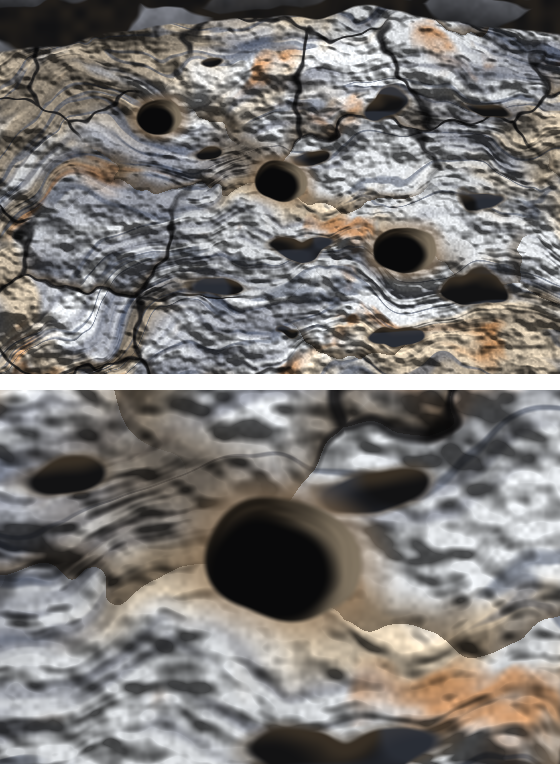
Top: the whole. Bottom: its middle third, enlarged.
Write a Shadertoy shader that draws this texture.

```glsl
// Water-worn banded gneiss: folded grey and tan strata over a broad dome of rock.
// Warped noise makes the strata, Voronoi cells the joints and ledges, and
// ellipses the potholes and the shallow dark pools; a slope term lights it all.

const vec3 BLACK = vec3(0.07, 0.07, 0.075);
const vec3 SLATE = vec3(0.25, 0.275, 0.33);
const vec3 GREY  = vec3(0.45, 0.46, 0.49);
const vec3 PALE  = vec3(0.69, 0.70, 0.71);
const vec3 TAN   = vec3(0.62, 0.56, 0.47);
const vec3 BROWN = vec3(0.33, 0.28, 0.22);
const vec3 RUST  = vec3(0.52, 0.34, 0.19);

float hash(vec2 p) {
    vec3 q = fract(vec3(p.xyx) * 0.1031);
    q += dot(q, q.yzx + 33.33);
    return fract((q.x + q.y) * q.z);
}

float noise(vec2 p) {
    vec2 i = floor(p), f = fract(p);
    f = f * f * (3.0 - 2.0 * f);
    return mix(mix(hash(i), hash(i + vec2(1, 0)), f.x),
               mix(hash(i + vec2(0, 1)), hash(i + vec2(1, 1)), f.x), f.y);
}

float fbm(vec2 p, int octaves) {
    float sum = 0.0, amp = 0.5, total = 0.0;
    for (int i = 0; i < octaves; i++) {
        sum += amp * noise(p);
        total += amp;
        amp *= 0.55;
        p = p * 2.03 + vec2(17.3, 9.1);
    }
    return sum / total;
}

vec2 warp(vec2 p, float scale, float amount) {
    return p + amount * (vec2(fbm(p * scale, 3), fbm(p * scale + 41.7, 3)) - 0.5);
}

// Folded layers: x runs along a layer, y across the stack
vec2 layerCoord(vec2 p) {
    vec2 q = warp(warp(p, 2.2, 0.42), 7.0, 0.07);
    float dx = q.x - 0.85;
    return vec2(q.x, q.y + 0.3 * dx * dx);
}

float strata(vec2 layer) {
    return 0.55 * fbm(layer * vec2(2.5, 17.0), 3) + 0.45 * fbm(layer * vec2(5.0, 62.0) + 8.0, 2);
}

float relief(vec2 p) {
    return 0.55 * fbm(p * vec2(3.5, 5.0), 5) + 0.05 * strata(layerCoord(p))
         + 0.012 * noise(p * 75.0);
}

// Voronoi cell: border distance, cell id, height above the cell site
vec3 blocks(vec2 p) {
    vec2 cell = floor(p);
    float first = 9.0, second = 9.0, id = 0.0, above = 0.0;
    for (int y = -1; y <= 1; y++)
    for (int x = -1; x <= 1; x++) {
        vec2 c = cell + vec2(x, y);
        vec2 d = p - c - 0.1 - 0.8 * vec2(hash(c), hash(c + 57.0));
        float dist = length(d);
        if (dist < first) {
            second = first; first = dist; id = hash(c + 13.0); above = d.y;
        } else second = min(second, dist);
    }
    return vec3(second - first, id, above);
}

vec3 rockColour(vec2 p) {
    vec2 layer = layerCoord(p);
    float domeBias = 0.16 - 0.32 * length((p - vec2(1.0, 0.42)) * vec2(0.8, 1.0));
    float tone = 0.56 + 1.7 * (strata(layer) - 0.5) + 0.8 * (fbm(p * 3.0 + 5.0, 4) - 0.5) + domeBias;
    vec3 col = mix(SLATE, GREY, smoothstep(0.12, 0.45, tone));
    col = mix(col, PALE, smoothstep(0.42, 0.8, tone));
    float tanMask = smoothstep(0.46, 0.66, fbm(layer * vec2(3.0, 6.0) + 23.0, 4));
    col = mix(col, TAN * (0.5 + 0.75 * tone), 0.8 * tanMask);
    float rustMask = smoothstep(0.58, 0.74, fbm(layer * vec2(4.0, 7.0) + 71.0, 4));
    col = mix(col, RUST * (0.6 + 0.6 * tone), 0.75 * rustMask);
    float vein = abs(fbm(layer * vec2(1.6, 13.0) + 31.0, 3) - 0.5);
    return mix(col, SLATE, 0.6 * (1.0 - smoothstep(0.008, 0.035, vein)));
}

// Joints between blocks and the shaded faces under their lower edges
vec3 addJoints(vec3 col, vec2 p) {
    vec3 b = blocks(warp(p, 9.0, 0.13) * vec2(2.7, 4.2) + 3.0);
    float broken = smoothstep(0.4, 0.58, noise(p * 4.0 + 19.0) + 0.15 * (0.7 - p.x));
    float face = (1.0 - smoothstep(0.02, 0.3, b.x)) * smoothstep(0.05, 0.4, -b.z);
    col *= 0.9 + 0.2 * b.y;
    col = mix(col, BROWN * 0.8, 0.75 * face * smoothstep(0.35, 0.6, b.y));
    return mix(col, BLACK, 0.88 * broken * (1.0 - smoothstep(0.012, 0.06, b.x)));
}

vec3 addPool(vec3 col, vec2 p, vec2 centre, float radius) {
    vec2 q = (warp(p, 8.0, 0.09) - centre) * vec2(1.0, 2.3) / radius;
    float d = length(q), soft = 0.006 / radius;
    vec3 water = mix(BLACK, BROWN * 0.65, smoothstep(-0.1, 0.8, q.y));
    water = mix(water, SLATE * 0.8, 0.7 * smoothstep(0.5, 0.65, noise(p * vec2(9.0, 22.0))));
    col = mix(col, BROWN, 0.5 * (1.0 - smoothstep(1.0, 1.35, d)));
    return mix(col, water, 1.0 - smoothstep(1.0 - soft, 1.0 + soft, d));
}

vec3 addPothole(vec3 col, vec2 p, vec2 centre, float radius) {
    vec2 q = (warp(p, 6.0, 0.035) - centre) * vec2(1.0, 1.3) / radius;
    float d = length(q), soft = 0.004 / radius;
    float core = 1.0 - smoothstep(0.68, 0.98, length(q + vec2(0.16, 0.2)));
    vec3 wall = mix(BROWN * 0.45, TAN * 0.75, smoothstep(-0.3, 0.9, q.x));
    wall *= 0.8 + 0.4 * noise(vec2(q.x * 3.0, d * 12.0));
    col = mix(col, mix(TAN, RUST, 0.35), 0.55 * (1.0 - smoothstep(1.0, 1.55, d)));
    return mix(col, mix(wall, BLACK * 0.5, core), 1.0 - smoothstep(1.0 - soft, 1.0 + soft, d));
}

// Shadowed gully with loose boulders behind the dome
vec3 gullyColour(vec2 p) {
    vec3 b = blocks(warp(p, 7.0, 0.08) * vec2(3.6, 8.0));
    float stone = smoothstep(0.08, 0.2, b.x) * smoothstep(0.35, 0.45, b.y);
    vec3 lit = GREY * (0.65 + 0.6 * b.z) * (0.75 + 0.5 * fbm(p * 22.0, 3));
    return mix(mix(BLACK, BROWN * 0.6, noise(p * 28.0) * 0.6), lit, stone);
}

void mainImage(out vec4 fragColor, in vec2 fragCoord) {
    vec2 p = fragCoord / iResolution.y;
    vec3 col = addJoints(rockColour(p), p);

    // Sunlight from the upper right, then mineral grain
    vec2 toLight = 0.005 * normalize(vec2(0.5, 0.85));
    float slope = (relief(p) - relief(p + toLight)) / 0.005;
    col *= clamp(1.0 + 0.32 * slope, 0.4, 1.28);
    col *= 0.9 + 0.2 * noise(p * 190.0);

    // Shallow pools spread evenly, potholes stepping down the dome
    for (int i = 1; i < 12; i++) {
        float k = float(i), size = hash(vec2(k, 4.0));
        vec2 spread = fract(0.5 + k * vec2(0.7549, 0.5698));
        col = addPool(col, p, vec2(0.55, 0.05) + vec2(0.95, 0.85) * spread, mix(0.025, 0.1, size * size));
    }
    for (int i = 0; i < 3; i++) {
        float k = float(i);
        col = addPothole(col, p, vec2(0.43, 0.69) + k * vec2(0.325, -0.18), 0.062 + 0.012 * k);
    }

    float crest = 0.965 - 0.15 * (p.x - 0.85) * (p.x - 0.85) + 0.07 * (fbm(p * 5.0, 3) - 0.5);
    col = mix(col, gullyColour(p), smoothstep(-0.004, 0.004, p.y - crest));
    fragColor = vec4(col, 1.0);
}
```
